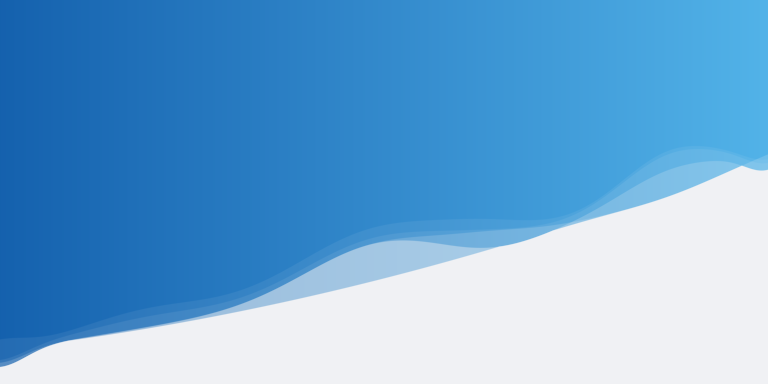
Write a WebGL 2 fragment shader that draws this background.

```glsl
#version 300 es
precision highp float;
// Blue horizontal gradient above a pale ground that climbs to the right.
// Each ridge is a shared quadratic slope plus soft humps; translucent veils
// of pale colour are stacked, and the ground fills below the lowest ridges.

#define DEEP_BLUE  vec3(0.08, 0.38, 0.68)
#define MID_BLUE   vec3(0.20, 0.54, 0.80)
#define LIGHT_BLUE vec3(0.32, 0.70, 0.91)
#define PALE       vec3(0.941, 0.945, 0.955)
#define FAR_VEIL   0.07
#define MID_VEIL   0.08
#define NEAR_VEIL  0.18
#define FRONT_VEIL 0.42

uniform vec2 u_resolution;
out vec4 fragColor;

// Bell-shaped hump of unit height.
float hump(float x, float centre, float width) {
    float d = (x - centre) / width;
    return exp(-d * d);
}

// Common rising slope under every ridge.
float slope(float x) {
    return 0.09 + x * (0.23 + 0.28 * x);
}

// swells: foot, crest, shoulder and right-hand swell; tips: left and right ends.
float ridge(float x, vec4 swells, float crestWidth, vec2 tips) {
    vec4 humps = vec4(hump(x, 0.19, 0.12),
                      hump(x, 0.485, crestWidth),
                      hump(x, 0.64, 0.085),
                      hump(x, 0.872, 0.092));
    float ends = tips.x * hump(x, 0.0, 0.048) + tips.y * hump(x, 1.0, 0.04);
    return slope(x) + dot(swells, humps) + ends;
}

// Smooth coverage of the area below a ridge.
float below(float height, float y) {
    float soft = 0.8 / u_resolution.y;
    return smoothstep(-soft, soft, height - y);
}

void main() {
    vec2 uv = gl_FragCoord.xy / u_resolution;
    float x = uv.x;

    // Sky gradient
    vec3 color = mix(DEEP_BLUE, MID_BLUE, clamp(x * 2.0, 0.0, 1.0));
    color = mix(color, LIGHT_BLUE, clamp(x * 2.0 - 1.0, 0.0, 1.0));

    // Ridge heights, back to front
    float far   = ridge(x, vec4(0.050, 0.138, 0.030, 0.105), 0.150, vec2(0.022, -0.030));
    float mid   = ridge(x, vec4(0.030, 0.112, 0.018, 0.096), 0.140, vec2(-0.030, -0.038));
    float near  = ridge(x, vec4(0.004, 0.097, 0.024, -0.014), 0.130, vec2(-0.035, 0.0));
    float front = ridge(x, vec4(0.003, 0.098, -0.020, 0.055), 0.130, vec2(-0.046, -0.050));
    float base  = ridge(x, vec4(0.0, 0.0, 0.0, -0.014), 0.130, vec2(0.0));

    // Translucent veils; the front one thins out to the right
    float frontVeil = FRONT_VEIL * mix(1.0, 0.48, smoothstep(0.6, 0.8, x));
    color = mix(color, PALE, FAR_VEIL * below(far, uv.y));
    color = mix(color, PALE, MID_VEIL * below(mid, uv.y));
    color = mix(color, PALE, NEAR_VEIL * below(near, uv.y));
    color = mix(color, PALE, frontVeil * below(front, uv.y));

    // Solid ground where the two lowest ridges overlap
    color = mix(color, PALE, below(min(base, front), uv.y));

    fragColor = vec4(color, 1.0);
}
```
